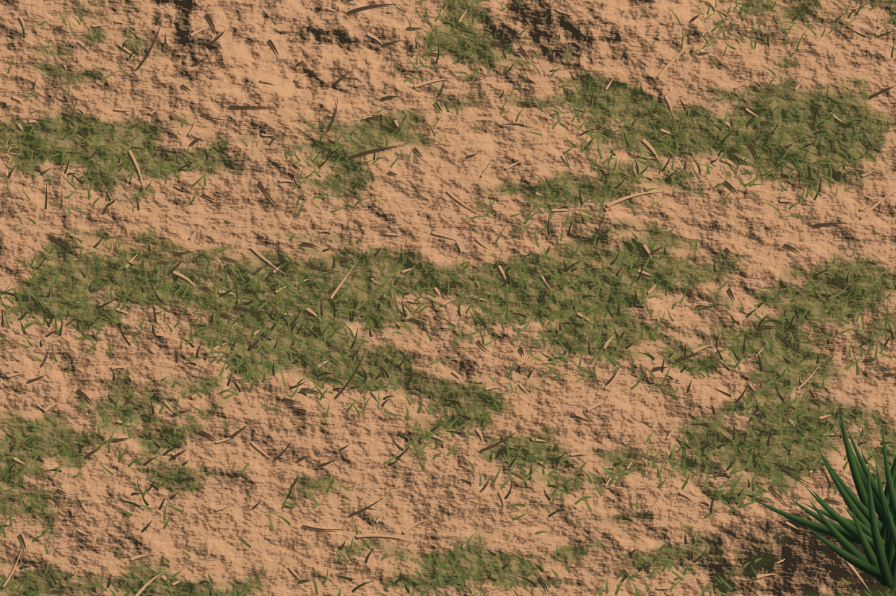
Write a Shadertoy shader that draws this texture.

```glsl
// Sunlit sandy soil with ragged grass, twigs, two earth mounds and a succulent.
// Gradient noise gives relief and grass cover; strands scattered over jittered
// grids give blades and twigs. Unit of length: canvas height.
#define SAND      vec3(0.77, 0.585, 0.43)
#define SOIL      vec3(0.60, 0.45, 0.33)
#define EARTH     vec3(0.42, 0.33, 0.24)
#define SHADE     vec3(0.20, 0.17, 0.13)
#define LEAF_DARK vec3(0.25, 0.31, 0.14)
#define LEAF_LIT  vec3(0.51, 0.52, 0.29)
#define SUN       vec2(0.75, 0.66)
#define RELIEF    2.3
#define GRASS     0.85
#define BLADE     0.0019

vec2 hash2(vec2 p) {
    vec3 h = fract(p.xyx * vec3(0.1031, 0.1030, 0.0973));
    h += dot(h, h.yzx + 33.33);
    return fract((h.xx + h.yz) * h.zy);
}

float gradDot(vec2 cell, vec2 corner, vec2 f) {
    float a = 6.2832 * hash2(cell + corner + 71.0).x;
    return dot(vec2(cos(a), sin(a)), f - corner);
}

float noise(vec2 p) {
    vec2 i = floor(p), f = p - i;
    vec2 u = f * f * f * (f * (f * 6.0 - 15.0) + 10.0);
    vec2 e = vec2(1, 0);
    return 1.4 * mix(mix(gradDot(i, e.yy, f), gradDot(i, e.xy, f), u.x),
                     mix(gradDot(i, e.yx, f), gradDot(i, e.xx, f), u.x), u.y);
}

float fbm(vec2 p) {
    float sum = 0.0, amp = 1.0;
    for (int i = 0; i < 5; i++) {
        sum += amp * noise(p);
        p = p * 2.1 + 17.3;
        amp *= 0.52;
    }
    return sum;
}

// Brightness of a rough surface lit from the sun side
float sunSlope(vec2 p, float freq, float reach) {
    return fbm(p * freq) - fbm((p + SUN * reach) * freq);
}

// Mound: x = mask, y = position across it from left (-1) to right (1)
vec2 mound(vec2 p, vec2 centre, vec2 radius) {
    vec2 d = (p - centre) / radius;
    float ragged = noise(p * 13.0) * 0.22 + noise(p * 31.0) * 0.12;
    return vec2(smoothstep(0.0, 0.16, 1.0 - length(d) + ragged), d.x + ragged);
}

// Amount of grass growing at a place
float cover(vec2 p) {
    vec2 q = p * vec2(3.6, 7.5) + 4.7;
    float n = noise(q) + 0.6 * noise(q * 2.7) + 0.35 * noise(q * 6.1);
    vec2 tuft = (p - vec2(0.76, 0.49)) / vec2(0.34, 0.10);
    vec2 bare = (p - vec2(0.70, 0.23)) / vec2(0.45, 0.11);
    vec2 heap = (p - vec2(0.47, 0.96)) / vec2(0.24, 0.15);
    n += 0.45 * exp(-dot(tuft, tuft)) - 0.4 * exp(-dot(bare, bare));
    return smoothstep(-0.10, 0.42, n - exp(-dot(heap, heap)));
}

// Tapered curved strand: x = coverage, y = position along, z = side
vec3 strand(vec2 p, float angle, float len, float width, float bend) {
    vec2 dir = vec2(sin(angle), cos(angle));
    float along = dot(p, dir), t = clamp(along / len, 0.0, 1.0);
    float across = dot(p, vec2(dir.y, -dir.x)) - bend * len * t * t;
    float d = length(vec2(along - t * len, across)) - width * (1.0 - t * t);
    float aa = 0.8 / iResolution.y;
    return vec3(smoothstep(aa, -aa, d), t, across / width);
}

// One jittered grid of grass blades
void addGrass(inout vec3 col, vec2 p, float cell, float seed) {
    vec2 id = floor(p / cell);
    for (int k = 0; k < 9; k++) {
        vec2 c = id + vec2(k % 3 - 1, 1 - k / 3);
        vec2 a = hash2(c + seed), b = hash2(c + seed + 137.0);
        vec2 root = (c + a) * cell;
        vec3 s = strand(p - root, (b.x - 0.5) * 2.7, cell * mix(0.5, 1.0, b.y),
                        BLADE * mix(1.25, 0.75, p.y), a.x - 0.5);
        if (s.x < 0.01 || fract(a.y * 7.0 + b.x) > cover(root) * GRASS) continue;
        float tone = fract(b.y * 9.0 + a.x);
        vec3 blade = mix(LEAF_DARK, LEAF_LIT, tone * 0.75 + s.y * 0.3);
        blade = mix(blade, SHADE, step(tone, 0.14) * 0.8);
        col = mix(col, blade, s.x * 0.92);
    }
}

// One jittered grid of dry twigs, each with a shadow beneath
void addTwigs(inout vec3 col, vec2 p, float cell, float share, float seed) {
    vec2 id = floor(p / cell);
    for (int k = 0; k < 9; k++) {
        vec2 c = id + vec2(k % 3 - 1, k / 3 - 1);
        vec2 a = hash2(c + seed), b = hash2(c + seed + 59.0);
        if (b.x > share) continue;
        vec2 d = p - (c + a) * cell;
        float angle = 1.57 + (a.x - 0.5) * 2.2, len = cell * mix(0.35, 0.95, b.y);
        float width = mix(0.0015, 0.0028, a.y), bend = (a.y - 0.5) * 0.5;
        vec3 dry = mix(EARTH * 0.75, SAND * 1.04, step(0.55, fract(a.y * 5.0)));
        col = mix(col, SHADE, 0.7 * strand(d + SUN * 0.004, angle, len, width, bend).x);
        col = mix(col, dry, strand(d, angle, len, width, bend).x);
    }
}

void addSucculent(inout vec3 col, vec2 p) {
    for (int i = 0; i < 30; i++) {
        vec2 h = hash2(vec2(i, 5)), g = hash2(vec2(i, 23));
        vec2 root = vec2(1.47 + 0.07 * h.x, 0.10 - 0.003 * float(i) + 0.02 * g.x);
        vec3 s = strand(p - root, mix(-1.45, 0.2, h.y), mix(0.13, 0.26, g.y), 0.0085, 0.16);
        vec3 leaf = mix(vec3(0.09, 0.15, 0.09), vec3(0.29, 0.40, 0.21), smoothstep(-0.6, 0.5, s.z));
        leaf = mix(leaf, LEAF_LIT, 0.6 * smoothstep(0.2, 0.8, s.z) * s.y);
        col = mix(col, leaf * mix(0.6, 1.1, s.y), s.x);
    }
}

void mainImage(out vec4 fragColor, in vec2 fragCoord) {
    vec2 p = fragCoord / iResolution.y;

    // Soil relief, mounds and soft shade
    float tone = 0.80 + RELIEF * sunSlope(p * vec2(1.0, 1.4), 15.0, 0.004) + 0.16 * noise(p * 6.0);
    vec2 left = mound(p, vec2(0.47, 0.97), vec2(0.24, 0.16));
    vec2 right = mound(p, vec2(1.03, 1.0), vec2(0.24, 0.13));
    float heap = max(left.x, right.x);
    float lit = left.x > right.x ? smoothstep(-0.6, -0.35, left.y) : smoothstep(-0.4, -0.05, right.y);
    tone += heap * (mix(-0.42, 0.06, lit) + 1.5 * sunSlope(p, 9.0, 0.012));
    float grass = cover(p) * (1.0 - heap);
    tone -= grass * (0.32 + 0.35 * noise(p * vec2(45, 60)));
    vec2 under = (p - vec2(1.43, 0.05)) / vec2(0.25, 0.09);
    tone -= 0.65 * smoothstep(1.1, 0.5, length(under) + 0.6 * noise(p * 22.0));

    vec3 col = mix(SHADE, EARTH, smoothstep(0.0, 0.33, tone));
    col = mix(col, SOIL, smoothstep(0.28, 0.65, tone));
    col = mix(col, SAND, smoothstep(0.6, 0.95, tone));
    col *= 1.0 + 0.1 * smoothstep(1.0, 1.5, tone);
    col = mix(col, LEAF_DARK * 1.15, 0.4 * grass);

    // Litter and grass, from fine to coarse
    addTwigs(col, p, 0.035, 0.16 + 0.2 * grass, 11.0);
    for (int i = 0; i < 6; i++)
        addGrass(col, p + 0.013 * float(i), 0.019 + 0.0045 * float(i), 31.0 * float(i) + 3.0);
    addTwigs(col, p, 0.11, 0.28, 83.0);
    addSucculent(col, p);
    fragColor = vec4(col, 1.0);
}
```
